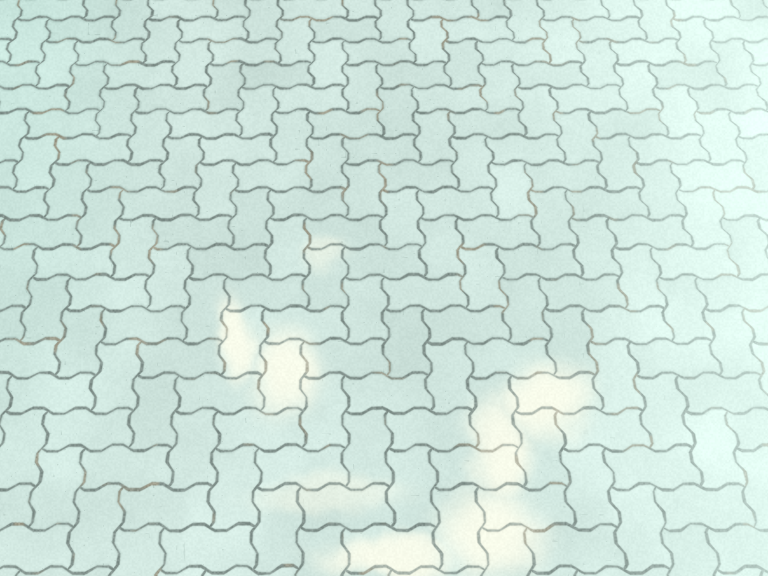
Give the GLSL for this texture, as a Shadertoy shader.

```glsl
// Sunlit herringbone pavement of wavy interlocking blocks, receding in perspective.

float hash(vec2 p) {
    vec3 q = fract(p.xyx * vec3(0.1031, 0.1030, 0.0973));
    q += dot(q, q.yzx + 33.33);
    return fract((q.x + q.y) * q.z);
}

float noise(vec2 p) {
    vec2 i = floor(p), f = fract(p);
    f = f * f * (3.0 - 2.0 * f);
    return mix(mix(hash(i), hash(i + vec2(1, 0)), f.x),
               mix(hash(i + vec2(0, 1)), hash(i + vec2(1, 1)), f.x), f.y);
}

float fbm(vec2 p) {
    float sum = 0.0, gain = 0.5;
    for (int i = 0; i < 4; i++) {
        sum += gain * noise(p);
        p = p * 2.03 + 17.0;
        gain *= 0.5;
    }
    return sum;
}

// Flattened S-curve, one period per cell, shared by all block sides
vec2 wave(vec2 t) {
    return 0.08 * clamp(1.4 * sin(6.28318 * t), -1.0, 1.0);
}

// Soft patches of sun: centre and radii in units of the canvas height
float sunlight(vec2 p) {
    const vec4 patches[8] = vec4[8](
        vec4(0.49, 0.65, 0.050, 0.065), vec4(0.41, 0.59, 0.030, 0.060),
        vec4(0.87, 0.79, 0.050, 0.085), vec4(0.95, 0.70, 0.070, 0.060),
        vec4(0.68, 0.97, 0.110, 0.030), vec4(0.86, 0.93, 0.080, 0.070),
        vec4(0.56, 0.44, 0.035, 0.025), vec4(0.57, 0.86, 0.120, 0.030));
    float light = 0.0;
    vec2 ragged = p + 0.05 * (vec2(fbm(p * 14.0), fbm(p * 14.0 + 50.0)) - 0.47);
    for (int i = 0; i < 8; i++) {
        vec2 d = (ragged - patches[i].xy) / patches[i].zw;
        light = max(light, exp(-dot(d, d) * dot(d, d) * 0.6) * (i < 6 ? 1.0 : 0.55));
    }
    return light;
}

void mainImage(out vec4 fragColor, in vec2 fragCoord) {
    // Canvas position in heights, measured down from the top left
    vec2 p = vec2(fragCoord.x, iResolution.y - fragCoord.y) / iResolution.y;
    float pixel = 1.0 / iResolution.y;

    // Ground plane: cell size on the canvas grows towards the viewer
    float cellWidth = 0.0561 + 0.0247 * p.y;
    float cellHeight = cellWidth * cellWidth / 0.0862;
    vec2 ground = vec2((p.x - 0.597) / cellWidth + 2.96, 59.34 - 3.49 / cellWidth);
    ground += 0.025 * (vec2(noise(ground * 1.7), noise(ground * 1.7 + 40.0)) - 0.5);
    vec2 bend = wave(ground.yx);
    vec2 q = ground + vec2(bend.x, -bend.y);

    // Herringbone: parts 0, 1 form a lying block; 3, 2 form an upright one
    vec2 cell = floor(q), f = q - cell;
    int part = int(mod(cell.x - cell.y, 4.0) + 0.5) % 4;
    vec2 block = cell - vec2(part == 1, part == 2);
    vec4 side = vec4(f.x, 1.0 - f.x, f.y, 1.0 - f.y)
              * vec4(cellWidth, cellWidth, cellHeight, cellHeight);
    side += vec4(part == 1, part == 0, part == 2, part == 3);
    float edge = min(min(side.x, side.y), min(side.z, side.w));

    // Concrete: tone per block, blotches and fine grain
    float grain = noise(p * 330.0) - 0.5;
    float tone = 0.03 * (hash(block) - 0.5) + 0.07 * (fbm(p * 9.0) - 0.47)
               + 0.035 * grain;
    vec3 color = vec3(0.815, 0.90, 0.872) + tone;

    // Haze on the right and light falling over the lower half
    float haze = smoothstep(0.75, 1.4, p.x + 0.15 * (0.5 - p.y));
    color += haze * vec3(0.085, 0.095, 0.09);
    color += 0.03 * smoothstep(0.45, 1.0, p.y) * smoothstep(0.4, 0.6, fbm(p * 5.0));
    color -= vec3(0.03, 0.0, 0.005) * smoothstep(0.35, 0.0, p.x) * (1.0 - p.y);

    // Stray dark pits
    float pit = smoothstep(0.93, 1.0, noise(p * 150.0 + 9.0));
    color -= 0.07 * pit * (1.0 - haze);

    float sun = sunlight(p);
    color = mix(color, vec3(1.0, 1.0, 0.93) + 0.03 * grain, 0.85 * sun);

    // Worn edges and sandy joints, fading in the haze and the sun
    float wear = noise(p * 45.0);
    float fade = (1.0 - 0.68 * haze) * (1.0 - 0.35 * sun);
    color -= 0.07 * fade * smoothstep(0.0065, 0.001, edge);
    float halfWidth = (0.0014 + 0.0016 * wear) * (0.8 + 0.3 * p.y);
    float soft = 0.0008 + 0.6 * pixel;
    float joint = 1.0 - smoothstep(halfWidth - soft, halfWidth + soft, edge);
    vec3 sand = mix(vec3(0.50, 0.56, 0.54), vec3(0.66, 0.62, 0.53),
                    0.7 * smoothstep(0.68, 0.9, noise(p * 30.0 + 70.0)));
    color = mix(color, sand + 0.12 * grain, joint * fade * (0.8 + 0.2 * wear));

    fragColor = vec4(clamp(color, 0.0, 1.0), 1.0);
}
```
